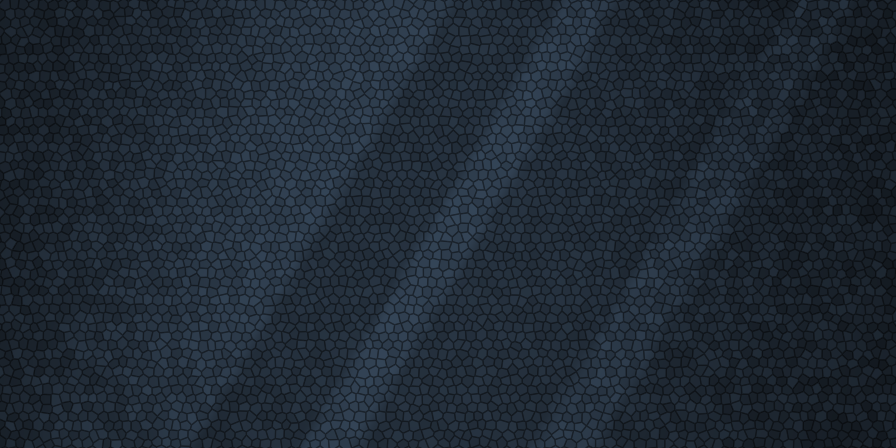
This background is drawn by a WebGL 2 fragment shader. Its source:

```glsl
#version 300 es
precision highp float;
// Dark blue mosaic of small Voronoi tiles in staggered rows, split by dark grout.
// Slanted light bands and a soft vignette set the brightness; a hash varies each tile.
// Lengths are in canvas heights, with x measured from the canvas centre.
uniform vec2 u_resolution;
out vec4 fragColor;

const vec3  TINT        = vec3(0.60, 0.79, 1.0);
const float BASE_LIGHT  = 0.243;
const float ROWS        = 50.0;
const float TILE_ASPECT = 1.10;   // tile width over row height
const float JITTER      = 0.52;
const float GROUT_HALF  = 0.085;  // half the grout width, in rows
const float GROUT_SHADE = 0.55;
const float SLANT       = 0.585;  // sideways run of the bands per height
const float EDGE_SOFT   = 0.022;
const float WEDGE_START = -0.85;
const float WEDGE_END   = 0.012;
const float WEDGE_LIGHT = 0.070;
const vec2  BAND_MID    = vec2(0.258, 0.378);
const vec2  BAND_RIGHT  = vec2(0.775, 0.912);
const float MID_LIGHT   = 0.075;
const float RIGHT_LIGHT = 0.062;
const vec2  FOCUS       = vec2(-0.08, 0.53);
const float VIGNETTE    = 0.36;

vec2 hash22(vec2 p) {
    vec3 q = fract(vec3(p.xyx) * vec3(0.1031, 0.1030, 0.0973));
    q += dot(q, q.yzx + 33.33);
    return fract((q.xx + q.yz) * q.zy);
}

// Jittered centre of a tile; odd rows shift by half a tile.
vec2 tileCentre(vec2 id) {
    vec2 shift = vec2(0.5 * mod(id.y, 2.0), 0.0);
    vec2 jitter = (hash22(id + 200.0) - 0.5) * JITTER;
    return (id + 0.5 + shift + jitter) * vec2(TILE_ASPECT, 1.0);
}

// Returns the nearest tile id in xy and the distance to its border in z.
vec3 mosaic(vec2 p) {
    float row = floor(p.y);
    vec2 home = vec2(floor(p.x / TILE_ASPECT - 0.5 * mod(row, 2.0)), row);
    vec2 nearestId = home;
    vec2 nearest = tileCentre(home);
    for (int j = -2; j <= 2; j++) {
        for (int i = -2; i <= 2; i++) {
            vec2 id = home + vec2(i, j);
            vec2 c = tileCentre(id);
            if (distance(p, c) < distance(p, nearest)) {
                nearest = c;
                nearestId = id;
            }
        }
    }
    float border = 10.0;
    for (int j = -2; j <= 2; j++) {
        for (int i = -2; i <= 2; i++) {
            vec2 id = nearestId + vec2(i, j);
            vec2 c = tileCentre(id);
            vec2 across = c - nearest;
            if (dot(across, across) > 0.0001) {
                float d = dot(0.5 * (c + nearest) - p, normalize(across));
                border = min(border, d);
            }
        }
    }
    return vec3(nearestId, border);
}

float softStep(float edge, float x) {
    return smoothstep(edge - EDGE_SOFT, edge + EDGE_SOFT, x);
}

float band(vec2 range, float x) {
    return softStep(range.x, x) * (1.0 - softStep(range.y, x));
}

void main() {
    vec2 p = gl_FragCoord.xy / u_resolution.y;
    p.x -= 0.5 * u_resolution.x / u_resolution.y;

    // Slanted light: a broad wedge on the left, then two narrow bands
    float s = p.x + SLANT * (1.0 - p.y);
    float wedge = smoothstep(WEDGE_START, WEDGE_END, s) * (1.0 - softStep(WEDGE_END, s));
    float light = BASE_LIGHT + WEDGE_LIGHT * wedge;
    light += MID_LIGHT * band(BAND_MID, s) + RIGHT_LIGHT * band(BAND_RIGHT, s);

    // Vignette
    float away = smoothstep(0.2, 1.1, length((p - FOCUS) * vec2(0.95, 0.7)));
    light *= 1.0 - VIGNETTE * away;

    // Tile variation grows away from the focus
    vec3 tile = mosaic(p * ROWS);
    float tone = hash22(tile.xy + 71.0).x - 0.5;
    light *= 1.0 + tone * mix(0.16, 0.46, away);

    // Grout between tiles
    float pixel = ROWS / u_resolution.y;
    float face = smoothstep(GROUT_HALF - 0.6 * pixel, GROUT_HALF + 0.6 * pixel, tile.z);
    light *= mix(GROUT_SHADE, 1.0, face);

    fragColor = vec4(TINT * light, 1.0);
}
```
